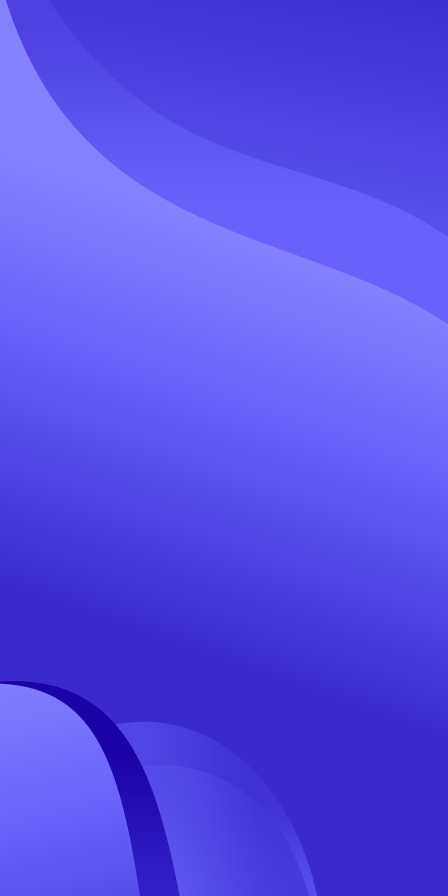
Write a Shadertoy shader that draws this background.

```glsl
// Layered indigo waves sweeping across the top, with nested curved hills at the lower left.

// Tonal ramp shared by all layers, and the tint of the dark hill
const vec3 DEEP = vec3(0.23, 0.16, 0.80);
const vec3 MIDDLE = vec3(0.41, 0.38, 0.98);
const vec3 PALE = vec3(0.51, 0.51, 1.00);
const vec3 SHADOW_TOP = vec3(0.11, 0.01, 0.65);
const vec3 SHADOW_BASE = vec3(0.19, 0.12, 0.77);
const float RAMP_MIDDLE = 0.6;

// Slant and extent of the main gradient
const float SLANT = 0.35;
const float GRADIENT_START = 0.34;
const float GRADIENT_END = 1.30;

// Cubic Bezier edges: x runs 0..1 rightward, y runs 0..2 downward
const mat4x2 UPPER_WAVE = mat4x2(0.109, 0.0, 0.385, 0.422, 0.703, 0.323, 1.0, 0.529);
const mat4x2 LOWER_WAVE = mat4x2(0.013, 0.0, 0.188, 0.552, 0.677, 0.505, 1.0, 0.724);
const mat4x2 OUTER_HILL = mat4x2(0.260, 1.617, 0.482, 1.576, 0.656, 1.758, 0.708, 2.0);
const mat4x2 INNER_HILL = mat4x2(0.286, 1.714, 0.495, 1.680, 0.633, 1.797, 0.690, 2.0);
const mat4x2 DARK_HILL = mat4x2(0.0, 1.521, 0.273, 1.505, 0.346, 1.719, 0.401, 2.0);
const mat4x2 LIGHT_HILL = mat4x2(0.0, 1.526, 0.208, 1.536, 0.266, 1.693, 0.3125, 2.0);

// Curve parameter range, stretched a little past both ends
const float T_MIN = -0.15;
const float T_MAX = 1.1;
const int SEARCH_STEPS = 18;

vec2 bezier(mat4x2 curve, float t) {
    float s = 1.0 - t;
    return curve * vec4(s * s * s, 3.0 * s * s * t, 3.0 * s * t * t, t * t * t);
}

vec2 bezierTangent(mat4x2 curve, float t) {
    float s = 1.0 - t;
    return curve * vec4(-s * s, s * (s - 2.0 * t), t * (2.0 * s - t), t * t);
}

// Smooth coverage of the area below a curve whose x only increases
float below(mat4x2 curve, vec2 p, float pixel) {
    float lo = T_MIN, hi = T_MAX;
    for (int i = 0; i < SEARCH_STEPS; i++) {
        float mid = 0.5 * (lo + hi);
        if (bezier(curve, mid).x < p.x) lo = mid;
        else hi = mid;
    }
    float t = 0.5 * (lo + hi);
    vec2 tangent = normalize(bezierTangent(curve, t));
    float dist = (p.y - bezier(curve, t).y) * tangent.x;
    return clamp(dist / pixel + 0.5, 0.0, 1.0);
}

vec3 tone(float shade) {
    vec3 lower = mix(DEEP, MIDDLE, clamp(shade / RAMP_MIDDLE, 0.0, 1.0));
    return mix(lower, PALE, clamp((shade - RAMP_MIDDLE) / (1.0 - RAMP_MIDDLE), 0.0, 1.0));
}

void mainImage(out vec4 fragColor, in vec2 fragCoord) {
    vec2 uv = fragCoord / iResolution.xy;
    vec2 p = vec2(uv.x, 2.0 - 2.0 * uv.y);
    float pixel = 1.0 / iResolution.x;

    // Top corner and the band between the waves
    vec3 color = tone(0.03 + 0.75 * p.y + 0.12 * (1.0 - p.x));
    vec3 band = tone(mix(0.25, 0.60, smoothstep(0.0, 0.5, p.y)));
    color = mix(color, band, below(UPPER_WAVE, p, pixel));

    // Main slanted gradient
    float along = p.y - SLANT * p.x;
    vec3 field = tone((GRADIENT_END - along) / (GRADIENT_END - GRADIENT_START));
    color = mix(color, field, below(LOWER_WAVE, p, pixel));

    // Faint pair of hills
    float outerShade = mix(0.30, 0.08, smoothstep(0.29, 0.57, p.x))
                     + 0.30 * smoothstep(1.77, 2.0, p.y);
    color = mix(color, tone(outerShade), below(OUTER_HILL, p, pixel));
    float innerShade = mix(0.36, 0.06, smoothstep(0.34, 0.65, p.x))
                     + 0.12 * smoothstep(1.72, 2.0, p.y);
    color = mix(color, tone(innerShade), below(INNER_HILL, p, pixel));

    // Dark hill with the bright one in front
    vec3 shadow = mix(SHADOW_TOP, SHADOW_BASE, smoothstep(1.65, 2.0, p.y));
    color = mix(color, shadow, below(DARK_HILL, p, pixel));
    float lightShade = mix(0.95, 0.45, (p.y - 1.53) / 0.47) - 0.25 * p.x;
    color = mix(color, tone(lightShade), below(LIGHT_HILL, p, pixel));

    fragColor = vec4(color, 1.0);
}
```
